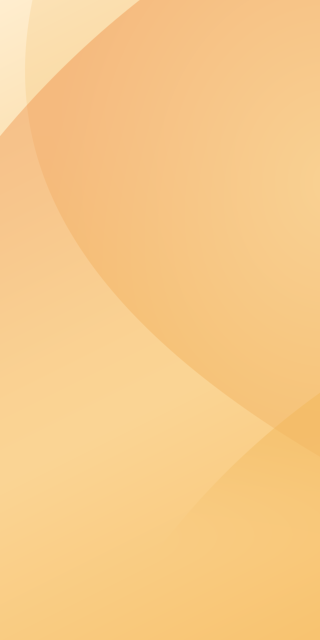
A Shadertoy shader for this background:

```glsl
// Palette
const vec3 CREAM_LIGHT = vec3(1.0, 0.932, 0.812);
const vec3 CREAM_DEEP  = vec3(0.988, 0.89, 0.72);
const vec3 CREAM_VEIL  = vec3(0.978, 0.85, 0.635);
const vec3 BODY_PEACH  = vec3(0.964, 0.752, 0.537);
const vec3 BODY_SAND   = vec3(0.982, 0.832, 0.58);
const vec3 BODY_AMBER  = vec3(0.973, 0.766, 0.44);
const vec3 SAIL_GLOW   = vec3(0.976, 0.82, 0.573);
const vec3 SAIL_PEACH  = vec3(0.961, 0.728, 0.495);
const vec3 SAIL_AMBER  = vec3(0.961, 0.745, 0.44);
const vec3 HILL_TINT   = vec3(0.949, 0.722, 0.361);

// Layout, in canvas heights
const vec2 BODY_CENTER = vec2(1.103, -0.126);
const float BODY_RADIUS = 1.432;
const vec2 HILL_CENTER = vec2(1.185, -0.572);
const float HILL_RADIUS = 1.178;
const float HILL_OPACITY = 0.55;
const vec2 SAIL_TIP = vec2(0.0391, 0.8893);
const vec2 SAIL_BEND = vec2(1.0, 0.444);
const vec2 GLOW_CENTER = vec2(0.52, 0.714);
const float GLOW_RADIUS = 0.443;

// Coverage of a shape whose signed distance is negative inside
float coverage(float dist) {
    float pixel = 1.0 / iResolution.y;
    return smoothstep(0.75 * pixel, -0.75 * pixel, dist);
}

float circleDistance(vec2 p, vec2 center, float radius) {
    return length(p - center) - radius;
}

// Region to the right of a cubic curve, with first-order distance
float sailDistance(vec2 p) {
    float s = SAIL_TIP.y - p.y;
    float edgeX = SAIL_TIP.x + s * s * (SAIL_BEND.x + SAIL_BEND.y * s);
    float slope = s * (2.0 * SAIL_BEND.x + 3.0 * SAIL_BEND.y * s);
    return (edgeX - p.x) / sqrt(1.0 + slope * slope);
}

vec3 bodyColor(vec2 p) {
    float along = dot(vec2(p.x, 1.0 - p.y), vec2(0.45, 0.9));
    vec3 color = mix(BODY_PEACH, BODY_SAND, smoothstep(0.08, 0.7, along));
    return mix(color, BODY_AMBER, clamp((along - 0.68) / 0.43, 0.0, 1.0));
}

vec3 sailColor(vec2 p) {
    vec3 rim = mix(SAIL_AMBER, SAIL_PEACH, smoothstep(0.4, 0.85, p.y));
    float falloff = length((p - GLOW_CENTER) * vec2(1.0, 0.85)) / GLOW_RADIUS;
    return mix(SAIL_GLOW, rim, clamp(falloff, 0.0, 1.0));
}

void mainImage(out vec4 fragColor, in vec2 fragCoord) {
    vec2 p = fragCoord / iResolution.y;
    float sail = coverage(sailDistance(p));
    float body = coverage(circleDistance(p, BODY_CENTER, BODY_RADIUS));
    float hill = coverage(circleDistance(p, HILL_CENTER, HILL_RADIUS));

    // Pale corner with the sail showing through as a veil
    float depth = clamp((1.0 - p.y + 0.5 * p.x) / 0.22, 0.0, 1.0);
    vec3 corner = mix(CREAM_LIGHT, CREAM_DEEP, depth);
    corner = mix(corner, CREAM_VEIL, sail * mix(0.5, 0.8, depth));

    // Main body and sail
    vec3 front = mix(bodyColor(p), sailColor(p), sail);
    vec3 color = mix(corner, front, body);

    // Translucent hill, fading downward
    float fade = HILL_OPACITY * smoothstep(0.12, 0.37, p.y);
    color = mix(color, HILL_TINT, hill * fade);

    fragColor = vec4(color, 1.0);
}
```
